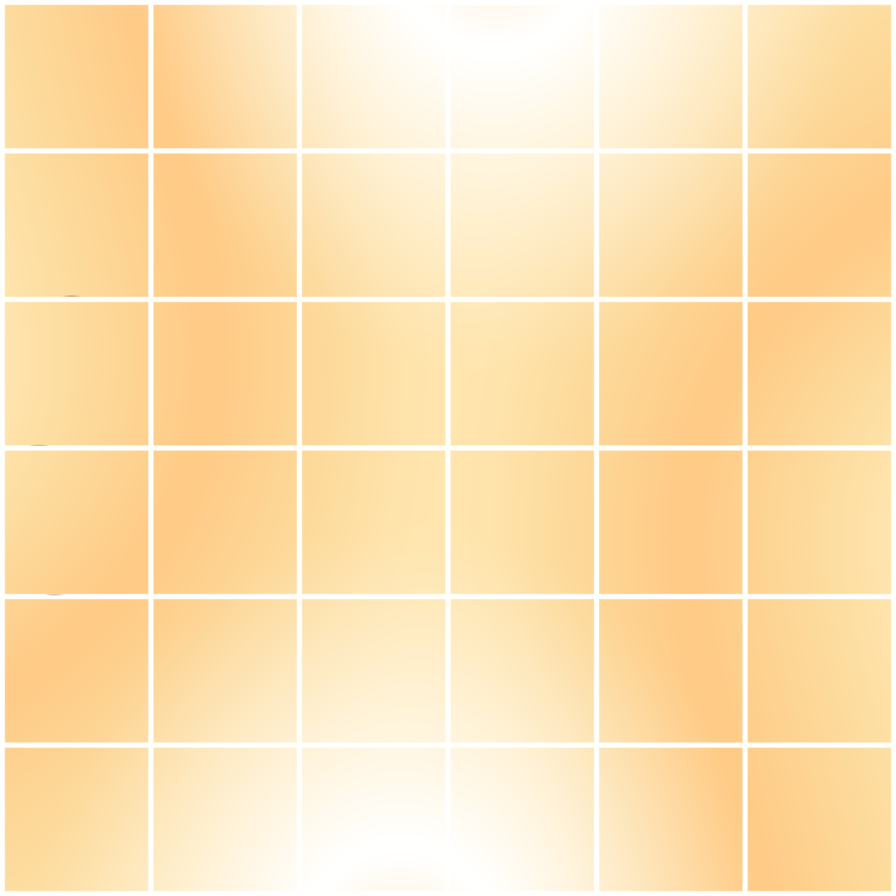
Reproduce this pattern procedurally as a three.js fragment shader.

```glsl
// Six by six grid of thin white lines over a warm amber gradient with two soft glows.
varying vec2 vUv;

const float CELLS = 6.0;
const float MARGIN = 0.0026;
const float LINE_HALF_WIDTH = 0.0029;
const float EDGE = 0.001;

const vec3 ORANGE = vec3(1.0, 0.795, 0.525);
const vec3 AMBER = vec3(0.99, 0.853, 0.605);
const vec3 CREAM = vec3(1.0, 0.905, 0.695);
const vec3 WHITE = vec3(1.0, 1.0, 0.995);
const vec3 WARM_WHITE = vec3(1.0, 0.975, 0.935);
const vec3 BROWN = vec3(0.72, 0.50, 0.28);

// Approximate distance to the curved orange crest on the left side.
float crestDistance(vec2 p) {
  float d = p.y - 0.6;
  float crestX = 0.235 - d * d * (1.1 - 1.5 * d);
  float slope = -d * (2.2 - 4.5 * d);
  float signedDistance = (p.x - crestX) / sqrt(1.0 + slope * slope);
  return sqrt(signedDistance * signedDistance + 0.0001) - 0.01;
}

float smoothMin(float a, float b, float blend) {
  float h = max(blend - abs(a - b), 0.0) / blend;
  return min(a, b) - 0.25 * h * h * blend;
}

vec3 amberRamp(float t) {
  vec3 color = mix(ORANGE, AMBER, clamp(t * 2.0, 0.0, 1.0));
  return mix(color, CREAM, clamp(t * 2.0 - 1.0, 0.0, 1.0));
}

// White halo above the top edge, with a slightly warmer core.
vec3 addGlow(vec3 color, vec2 p) {
  float d = length((p - vec2(0.553, 1.08)) * vec2(1.2, 1.0));
  float halo = pow(clamp((0.5 - d) / 0.357, 0.0, 1.0), 1.3);
  float core = 1.0 - smoothstep(0.075, 0.14, d);
  return mix(color, mix(WHITE, WARM_WHITE, core), halo);
}

float gridLines(vec2 p) {
  vec2 cell = (p - MARGIN) / (1.0 - 2.0 * MARGIN) * CELLS;
  vec2 offset = abs(fract(cell + 0.5) - 0.5) / CELLS;
  float d = min(offset.x, offset.y);
  return 1.0 - smoothstep(LINE_HALF_WIDTH - EDGE, LINE_HALF_WIDTH + EDGE, d);
}

// Short faint scuffs along the upper edge of three lines at the left.
float scuffs(vec2 p) {
  float mask = 0.0;
  for (int i = 2; i <= 4; i++) {
    float row = float(i);
    vec2 center = vec2(0.063 + 0.022 * sin(1.96 * row - 0.68),
                       row / CELLS + LINE_HALF_WIDTH);
    vec2 q = (p - center) / vec2(0.013, 0.0013);
    mask = max(mask, 1.0 - smoothstep(0.3, 1.0, length(q)));
  }
  return mask;
}

void main() {
  vec2 turned = 1.0 - vUv;

  // Gradient: two crests and two glows, each pair related by a half turn.
  float crest = smoothMin(crestDistance(vUv), crestDistance(turned), 0.15);
  vec3 color = amberRamp(crest / 0.24);
  color = addGlow(color, vUv);
  color = addGlow(color, turned);

  // Grid and wear.
  color = mix(color, WHITE, gridLines(vUv));
  color = mix(color, BROWN, 0.45 * scuffs(vUv));
  gl_FragColor = vec4(color, 1.0);
}
```
